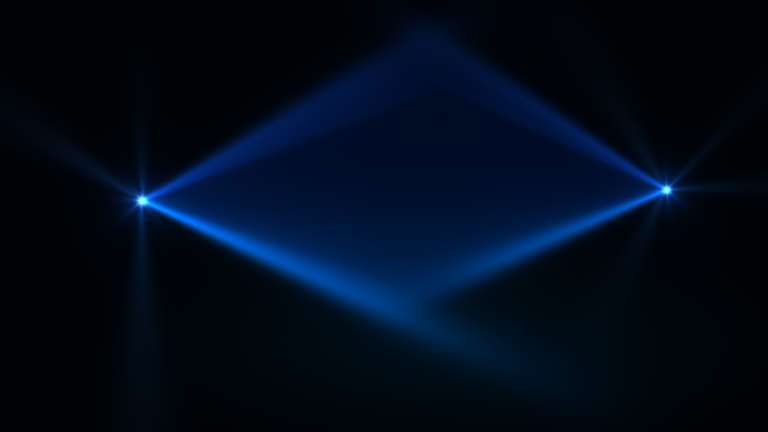
A WebGL 1 fragment shader for this background:

```glsl
precision highp float;
// Two blue stage lights face each other across a dark hall.
// Each light casts feathered beams, measured as angles about its position;
// a dim veil fills the diamond between them, with sine haze and faint stray rays.
uniform vec2 u_resolution;

// Positions are in canvas heights, with x measured from the centre.
const vec2 LEFT_LIGHT = vec2(-0.560, 0.535);
const vec2 RIGHT_LIGHT = vec2(0.655, 0.560);
const vec3 NIGHT = vec3(0.0, 0.008, 0.018);
const vec3 UPPER_BLUE = vec3(0.02, 0.25, 0.70);
const vec3 LOWER_BLUE = vec3(0.0, 0.43, 0.93);
const vec3 VEIL_TOP = vec3(0.0, 0.018, 0.080);
const vec3 VEIL_BOTTOM = vec3(0.0, 0.066, 0.160);
const vec3 SPILL_TEAL = vec3(0.0, 0.042, 0.068);
const vec3 RAY_BLUE = vec3(0.03, 0.12, 0.24);
const vec3 CORE_BLUE = vec3(0.05, 0.42, 1.0);
const vec3 CORE_WHITE = vec3(0.65, 0.95, 1.0);
const float SOURCE_SIZE = 0.006;
const float TAIL = 0.25;
const float PI = 3.14159;

float angleFrom(float angle, float axis) {
    return mod(angle - axis + PI, 2.0 * PI) - PI;
}

// Beam with separate feathering below (x) and above (y) its axis.
float beam(vec2 polar, float axis, vec2 feather, float decay, vec2 fade) {
    float a = angleFrom(polar.y, axis);
    float width = (a < 0.0 ? feather.x : feather.y) + SOURCE_SIZE / (polar.x + 0.01);
    float x = a / width;
    float profile = mix(exp(-x * x), exp(-0.9 * abs(x)), TAIL);
    return profile * exp(-decay * polar.x) * (1.0 - smoothstep(fade.x, fade.y, polar.x));
}

// Short dim ray leaking from a lamp.
float ray(vec2 polar, float axis, float width, float reach) {
    float a = angleFrom(polar.y, axis) / width;
    return exp(-a * a - polar.x / reach) * smoothstep(0.0, 0.04, polar.x);
}

// Soft mask for the sector lit between two beam angles.
float sector(float angle, float low, float high) {
    return smoothstep(low - 0.10, low + 0.10, angle)
        * (1.0 - smoothstep(high - 0.14, high + 0.08, angle));
}

float haze(vec2 p) {
    float h = 0.0;
    float weight = 0.5;
    for (int i = 0; i < 4; i++) {
        p = mat2(0.8, 0.6, -0.6, 0.8) * p * 1.7 + 1.3;
        h += weight * sin(p.x * 3.0 + sin(p.y * 2.3));
        weight *= 0.5;
    }
    return h;
}

// Bright lamp with a wide halo and small star spikes.
vec3 lamp(vec2 polar, float size) {
    float r = polar.x / size;
    float spikes = pow(abs(cos(polar.y * 4.0 + 0.4)), 4.0);
    return CORE_WHITE * exp(-r * r * 9000.0)
        + CORE_BLUE * (0.75 * exp(-r * 55.0) + 0.45 * spikes * exp(-r * 42.0))
        + UPPER_BLUE * 0.24 * exp(-r * 17.0);
}

vec2 toPolar(vec2 d) {
    return vec2(length(d), atan(d.y, d.x + 0.00001));
}

void main() {
    vec2 p = (gl_FragCoord.xy - vec2(0.5 * u_resolution.x, 0.0)) / u_resolution.y;
    // The right light is mirrored so that both cast towards positive x.
    vec2 left = toPolar(p - LEFT_LIGHT);
    vec2 right = toPolar((p - RIGHT_LIGHT) * vec2(-1.0, 1.0));
    float mist = 1.0 + 0.12 * haze(p);

    // Dim air, clearing towards the borders.
    vec2 air = p / vec2(0.95, 0.60) - vec2(0.05, 0.85);
    vec3 color = NIGHT * (0.35 + exp(-dot(air, air)));

    // Veil inside the diamond, brighter low down and near the lamps.
    float inside = sector(left.y, -0.42, 0.53) * sector(right.y, -0.41, 0.58);
    vec3 veil = mix(VEIL_BOTTOM, VEIL_TOP, smoothstep(0.26, 0.68, p.y));
    veil += UPPER_BLUE * (0.22 * exp(-left.x * 3.0) + 0.12 * exp(-right.x * 3.5));
    color += veil * inside * mist;

    // Upper beams, each with a thin inner edge.
    float upper = 0.68 * beam(left, 0.515, vec2(0.085, 0.058), 1.7, vec2(0.50, 1.15));
    upper += 0.16 * beam(left, 0.375, vec2(0.014, 0.050), 1.3, vec2(0.50, 0.85));
    upper += 0.66 * beam(right, 0.572, vec2(0.062, 0.050), 2.1, vec2(0.45, 1.00));
    upper += 0.18 * beam(right, 0.445, vec2(0.014, 0.045), 1.9, vec2(0.40, 0.70));
    color += UPPER_BLUE * upper * mist;

    // Lower beams, sharp outside and soft towards the diamond.
    float lower = 0.92 * beam(left, -0.420, vec2(0.050, 0.070), 1.65, vec2(0.50, 1.45));
    lower += 0.15 * beam(left, -0.36, vec2(0.12, 0.22), 1.6, vec2(0.35, 0.90));
    lower += 0.80 * beam(right, -0.402, vec2(0.052, 0.064), 2.0, vec2(0.36, 0.82));
    lower += 0.12 * beam(right, -0.36, vec2(0.12, 0.20), 1.8, vec2(0.35, 0.80));
    color += LOWER_BLUE * lower * mist;

    // Teal spill beneath the crossing.
    vec2 spill = (p - vec2(0.18, 0.19)) / vec2(0.55, 0.19);
    color += SPILL_TEAL * exp(-dot(spill, spill)) * mist;

    // Stray rays around both lamps.
    float stray = 0.80 * ray(left, 2.57, 0.16, 0.25);
    stray += 0.62 * ray(left, -1.57, 0.15, 0.45);
    stray += 0.55 * ray(left, 1.58, 0.14, 0.14);
    stray += 0.60 * ray(right, 3.09, 0.13, 0.22);
    stray += 0.48 * ray(right, 2.34, 0.12, 0.20);
    stray += 0.58 * ray(right, 1.02, 0.18, 0.22);
    stray += 0.55 * ray(right, -1.09, 0.18, 0.18);
    color += RAY_BLUE * stray;

    color += lamp(left, 1.0) + lamp(right, 0.85);
    gl_FragColor = vec4(min(color, 1.0), 1.0);
}
```
